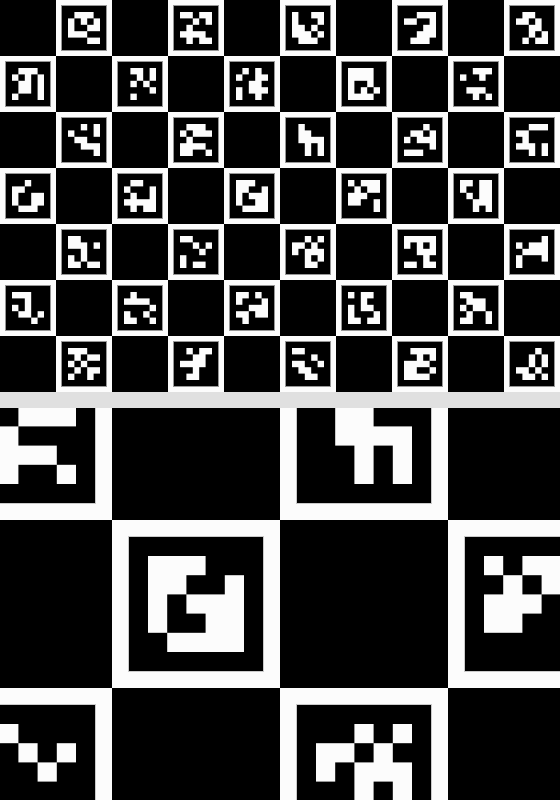
Top, the full canvas; bottom, a detail of the centre.
Write a Shadertoy shader that draws this pattern.

```glsl
const float COLUMNS = 10.0;       // board squares across; seven rows fit the height
const float MARKER_SIZE = 0.8;    // black marker side, in squares
const float CODE_BITS = 5.0;      // code modules per side
const float BORDER_BITS = 1.0;    // black frame around the code, in modules
const float BIT_DENSITY = 0.54;   // share of white modules
const uint SEED = 29u;
const vec3 INK = vec3(0.0);
const vec3 PAPER = vec3(0.99);

// Integer hash to the range 0..1
float hash(uvec4 v) {
    uint h = v.x * 0x9E3779B1u ^ v.y * 0x85EBCA77u
           ^ v.z * 0xC2B2AE3Du ^ v.w * 0x27D4EB2Fu ^ SEED;
    h = (h ^ (h >> 16)) * 0x7FEB352Du;
    h = (h ^ (h >> 15)) * 0x846CA68Bu;
    h ^= h >> 16;
    return float(h >> 8) / 16777216.0;
}

// One code module: 1 is white, and all outside the code is black
float codeBit(vec2 square, vec2 module) {
    if (any(lessThan(module, vec2(0.0))) ||
        any(greaterThanEqual(module, vec2(CODE_BITS)))) return 0.0;
    return step(hash(uvec4(square, module)), BIT_DENSITY);
}

// Module grid, blended over one pixel at each module edge
float codePattern(vec2 square, vec2 p, float pixel) {
    vec2 base = floor(p - 0.5);
    vec2 t = clamp((p - base - 1.0) / pixel + 0.5, 0.0, 1.0);
    float near = mix(codeBit(square, base),
                     codeBit(square, base + vec2(1.0, 0.0)), t.x);
    float far = mix(codeBit(square, base + vec2(0.0, 1.0)),
                    codeBit(square, base + vec2(1.0, 1.0)), t.x);
    return mix(near, far, t.y);
}

// Antialiased checkerboard, black in the first square
float checkerboard(vec2 p, float pixel) {
    vec2 wave = abs(mod(p - 0.5, 2.0) - 1.0) - 0.5;
    wave = clamp(2.0 * wave / pixel, -1.0, 1.0);
    return 0.5 - 0.5 * wave.x * wave.y;
}

void mainImage(out vec4 fragColor, in vec2 fragCoord) {
    // Board coordinates, in squares from the top left
    float pixel = COLUMNS / iResolution.x;
    vec2 p = vec2(fragCoord.x, iResolution.y - fragCoord.y) * pixel;
    vec2 square = floor(p);
    vec2 local = p - square - 0.5;
    float isWhite = mod(square.x + square.y, 2.0);

    // Black marker body inside each white square
    float edge = max(abs(local.x), abs(local.y)) - 0.5 * MARKER_SIZE;
    float margin = clamp(edge / pixel + 0.5, 0.0, 1.0);

    // White code modules, different in every marker
    float modulesPerSquare = (CODE_BITS + 2.0 * BORDER_BITS) / MARKER_SIZE;
    vec2 module = local * modulesPerSquare + 0.5 * CODE_BITS;
    float code = codePattern(square, module, pixel * modulesPerSquare);

    float white = checkerboard(p, pixel) * margin + isWhite * code;
    fragColor = vec4(mix(INK, PAPER, white), 1.0);
}
```
